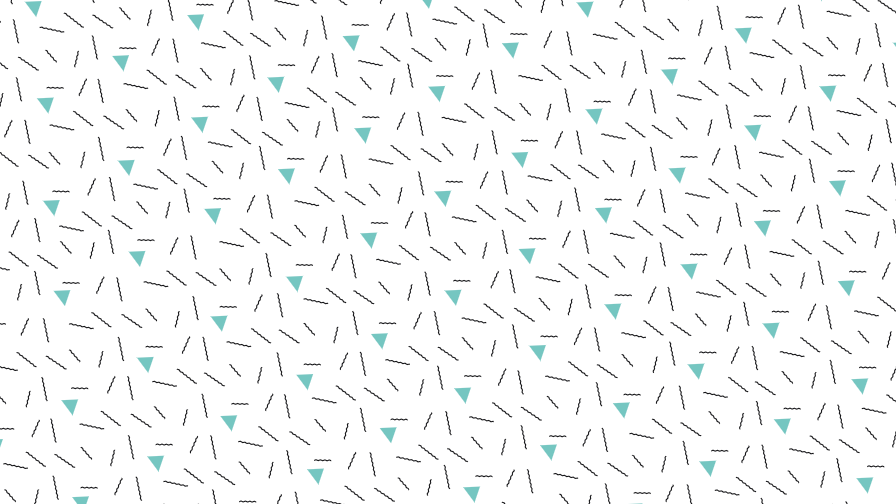
Give the GLSL for this pattern, as a Shadertoy shader.

```glsl
// Confetti pattern: thin wavy ink dashes and small teal triangles on a slanted lattice.

const float UNITS = 648.0;                  // design units per canvas height, y down
const vec3 PAPER = vec3(1.0);
const vec3 INK = vec3(0.09, 0.09, 0.10);
const vec3 TEAL = vec3(0.46, 0.775, 0.755);

const vec2 ANCHOR = vec2(573.0, 251.0);     // one lattice node
const mat2 LATTICE = mat2(-96.1, 53.0, 12.0, 127.8);
const vec2 LANE_SHIFT = vec2(5.0, 13.0);    // slide of whole lattice rows
const float JITTER = 4.0;                   // wander of single pieces

const float STROKE_HALF_WIDTH = 0.76;
const float WOBBLE = 0.4;
const float WOBBLE_FREQUENCY = 1.1;
const float FILTER_WIDTH = 1.1;             // in pixels

// Triangle corners around its node
const vec2 CORNER_A = vec2(-11.0, -8.5);
const vec2 CORNER_B = vec2(10.5, -9.5);
const vec2 CORNER_C = vec2(3.5, 11.0);

// Dashes of one cell: centre offset, half extent. The first ones slide with the row.
const int SLIDING_DASHES = 4;
const int DASH_COUNT = 9;
const vec4 DASHES[DASH_COUNT] = vec4[](
    vec4( 12.0, -22.0, 11.0,   0.2),
    vec4(-32.0, -20.0,  3.1,  15.5),
    vec4(  6.0, -64.0,  7.0,   8.0),
    vec4( 40.0, -60.0,  2.5, -10.5),
    vec4( 74.0, -16.0,  3.1,  15.5),
    vec4( 49.0, -20.0,  4.8, -11.0),
    vec4( 24.0,  32.0, 15.7,   3.3),
    vec4( 50.0,  21.0, 12.5,   9.7),
    vec4( 88.0,  24.0, 13.0,   8.8));

vec2 hash2(vec2 p) {
    vec2 q = vec2(dot(p, vec2(127.1, 311.7)), dot(p, vec2(269.5, 183.3)));
    return fract(sin(q) * 43758.5453);
}

// Position relative to the nearest copy of a piece, with its irregular placement
vec2 toNearestCopy(vec2 p, vec2 offset, float seed, bool slides) {
    vec2 local = p - ANCHOR - offset;
    vec2 cell = round(inverse(LATTICE) * local);
    vec2 shift = JITTER * (hash2(cell + seed * 17.3) - 0.5);
    if (slides) shift += LANE_SHIFT * (hash2(vec2(cell.y, 3.7)) - 0.5);
    return local - LATTICE * cell - shift;
}

// Box-filtered coverage of a thin band around zero
float bandCoverage(float d, float halfWidth, float blur) {
    float hi = clamp(d + 0.5 * blur, -halfWidth, halfWidth);
    float lo = clamp(d - 0.5 * blur, -halfWidth, halfWidth);
    return (hi - lo) / blur;
}

float dashCoverage(vec2 p, vec2 halfExtent, float blur) {
    float halfLength = length(halfExtent);
    vec2 dir = halfExtent / halfLength;
    float along = dot(p, dir);
    float across = dot(p, vec2(-dir.y, dir.x));
    across += WOBBLE * sin(along * WOBBLE_FREQUENCY + halfLength);
    float ends = clamp((halfLength - abs(along)) / blur + 0.5, 0.0, 1.0);
    return ends * bandCoverage(across, STROKE_HALF_WIDTH, blur);
}

// Signed distance to the line a-b, positive outside
float edgeDistance(vec2 p, vec2 a, vec2 b) {
    return dot(p - a, normalize(vec2(b.y - a.y, a.x - b.x)));
}

float triangleCoverage(vec2 p, float blur) {
    float d = max(edgeDistance(p, CORNER_A, CORNER_B),
              max(edgeDistance(p, CORNER_B, CORNER_C),
                  edgeDistance(p, CORNER_C, CORNER_A)));
    return clamp(0.5 - d / blur, 0.0, 1.0);
}

void mainImage(out vec4 fragColor, in vec2 fragCoord) {
    float unitsPerPixel = UNITS / iResolution.y;
    float blur = FILTER_WIDTH * unitsPerPixel;
    vec2 p = vec2(fragCoord.x, iResolution.y - fragCoord.y) * unitsPerPixel;

    // Triangles
    vec2 q = toNearestCopy(p, vec2(0.0), 0.0, true);
    vec3 color = mix(PAPER, TEAL, triangleCoverage(q, blur));

    // Dashes
    float ink = 0.0;
    for (int i = 0; i < DASH_COUNT; i++) {
        vec4 dash = DASHES[i];
        q = toNearestCopy(p, dash.xy, float(i + 1), i < SLIDING_DASHES);
        ink = max(ink, dashCoverage(q, dash.zw, blur));
    }
    fragColor = vec4(mix(color, INK, ink), 1.0);
}
```
